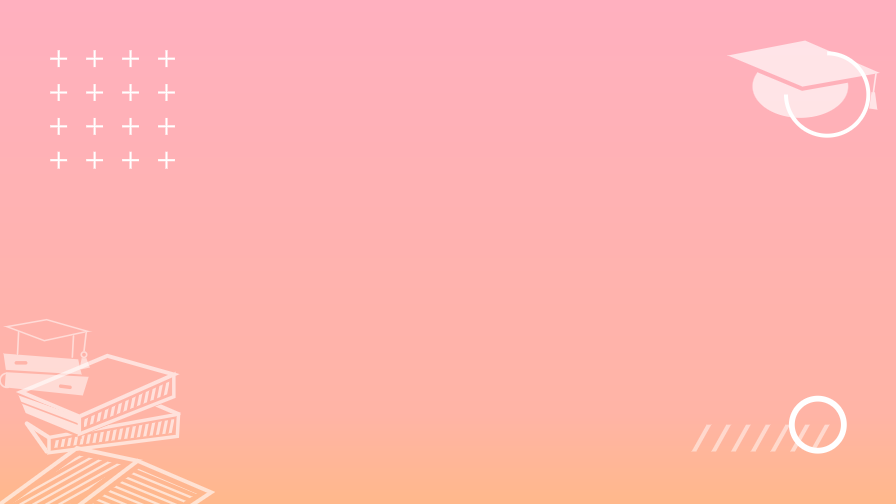
This background is drawn by a Shadertoy shader. Its source:

```glsl
// A pink to peach gradient with pale graduation ornaments in the corners:
// plus signs, a cap with an open ring, slashes with a ring, and stacked books.
// Shapes are signed distances on a canvas 432 units high, y pointing down.

#define CANVAS_HEIGHT 432.0
#define TOP_COLOR vec3(1.0, 0.690, 0.750)
#define LOW_COLOR vec3(1.0, 0.706, 0.650)
#define BASE_COLOR vec3(1.0, 0.722, 0.545)
#define CAP_ALPHA 0.65
#define SLASH_ALPHA 0.48
#define BOOK_ALPHA 0.60
#define SMALL_ALPHA 0.52

float unitsPerPixel;

float cover(float d) { return clamp(0.5 - d / unitsPerPixel, 0.0, 1.0); }

float stroke(float d, float width) { return cover(abs(d) - 0.5 * width); }

float segment(vec2 p, vec2 a, vec2 b) {
    vec2 e = b - a;
    return length(p - a - e * clamp(dot(p - a, e) / dot(e, e), 0.0, 1.0));
}

float edge(vec2 p, vec2 a, vec2 b) {
    vec2 e = normalize(b - a);
    return dot(p - a, vec2(e.y, -e.x));
}

// Convex quad with corners listed clockwise on the canvas.
float quad(vec2 p, vec2 a, vec2 b, vec2 c, vec2 d) {
    return max(max(edge(p, a, b), edge(p, b, c)), max(edge(p, c, d), edge(p, d, a)));
}

// Parallel lines running along a direction.
float hatch(vec2 p, vec2 along, float spacing, float width) {
    float across = dot(p, normalize(vec2(-along.y, along.x)));
    return abs(mod(across, spacing) - 0.5 * spacing) - 0.5 * width;
}

float plusGrid(vec2 p) {
    vec2 step2 = vec2(30.8, 29.0), first = vec2(50.3, 50.3);
    vec2 cell = clamp(round((p - first) / step2), 0.0, 3.0);
    vec2 q = abs(p - first - cell * step2);
    return cover(max(max(q.x, q.y) - 7.2, min(q.x, q.y) - 0.9));
}

float solidCap(vec2 p) {
    float board = quad(p, vec2(628, 48), vec2(690, 36), vec2(750, 62), vec2(688, 73)) - 1.2;
    float skull = (length((p - vec2(686, 74)) / vec2(41, 27)) - 1.0) * 30.0;
    float cord = segment(p, vec2(751, 62), vec2(748.5, 80)) - 0.7;
    float tassel = quad(p, vec2(747, 79), vec2(750, 79), vec2(752, 94), vec2(745, 93));
    return cover(min(min(board, max(skull, 3.5 - board)), min(cord, tassel)));
}

float slashes(vec2 p) {
    float x = p.x + 0.56 * (p.y - 387.0) - 594.8;
    float index = clamp(round(x / 16.9), 0.0, 6.0);
    return cover(max(0.87 * (abs(x - index * 16.9) - 2.0), abs(p.y - 375.5) - 11.5));
}

// Outlined cap resting on two thin books.
float smallStack(vec2 p) {
    float m = stroke(quad(p, vec2(6, 280), vec2(40, 274), vec2(75, 284), vec2(38, 292)), 1.3);
    float lines = min(segment(p, vec2(16, 284), vec2(15, 304)), segment(p, vec2(63, 288), vec2(62, 306)));
    lines = min(lines, segment(p, vec2(74, 284), vec2(72, 301)));
    lines = min(lines, abs(length(p - vec2(72, 304)) - 2.3));
    m = max(m, stroke(lines, 1.4));
    m = max(m, cover(quad(p, vec2(70, 307), vec2(74, 307), vec2(77, 315), vec2(68, 317))));
    float upper = quad(p, vec2(3, 303), vec2(67, 308), vec2(70, 321), vec2(5, 317));
    float lower = quad(p, vec2(5, 319), vec2(76, 323), vec2(71, 339), vec2(4, 332));
    float emblems = min(segment(p, vec2(14, 311), vec2(22, 311)), segment(p, vec2(52, 331), vec2(60, 332))) - 1.5;
    m = max(m, cover(max(min(upper, lower), -emblems)));
    return max(m, stroke(length(p - vec2(6, 326)) - 6.0, 1.5));
}

// Two thick closed books; the upper one hides part of the lower.
float closedBooks(vec2 p) {
    float lid = quad(p, vec2(18, 336), vec2(92, 305), vec2(149, 321), vec2(68, 357));
    float spine = quad(p, vec2(16, 339), vec2(68, 357), vec2(68, 373), vec2(22, 354));
    float pages = quad(p, vec2(68, 357), vec2(149, 321), vec2(149, 340), vec2(68, 372));
    float leaves = max(pages + 4.0, hatch(p, vec2(-1, 5), 5.2, 2.6));
    float upper = max(stroke(lid, 3.4), max(stroke(pages, 3.0), cover(leaves)));
    upper = max(upper, cover(max(spine, -abs(edge(p, vec2(18, 345), vec2(68, 364))) + 0.7)));

    float pages2 = quad(p, vec2(42, 375), vec2(153, 355), vec2(152, 374), vec2(42, 388));
    float leaves2 = max(pages2 + 3.5, hatch(p, vec2(-1, 5), 5.2, 2.6));
    float cover2 = min(segment(p, vec2(23, 363), vec2(40, 387)), segment(p, vec2(23, 363), vec2(42, 375)));
    cover2 = min(cover2, segment(p, vec2(132, 346), vec2(153, 355)));
    float lower = max(max(stroke(pages2, 3.0), cover(leaves2)), stroke(cover2, 3.6));
    return max(upper, lower * (1.0 - cover(min(min(lid, pages), spine) - 2.0)));
}

float openBook(vec2 p) {
    float left = quad(p, vec2(66, 384), vec2(118, 395), vec2(56, 442), vec2(-8, 438));
    float right = quad(p, vec2(118, 395), vec2(181, 422), vec2(142, 448), vec2(56, 442));
    float text = max(left + 6.0, hatch(p, vec2(52, -29), 5.4, 2.0));
    float text2 = max(right + 6.0, hatch(p, vec2(56, 23), 5.4, 2.0));
    return max(max(stroke(left, 3.4), stroke(right, 3.4)), cover(min(text, text2)));
}

void mainImage(out vec4 fragColor, in vec2 fragCoord) {
    unitsPerPixel = CANVAS_HEIGHT / iResolution.y;
    vec2 p = vec2(fragCoord.x, iResolution.y - fragCoord.y) * unitsPerPixel;

    float y = p.y / CANVAS_HEIGHT;
    vec3 color = mix(TOP_COLOR, LOW_COLOR, clamp(y / 0.82, 0.0, 1.0));
    color = mix(color, BASE_COLOR, clamp((y - 0.82) / 0.18, 0.0, 1.0));

    // Translucent ornaments
    color = mix(color, vec3(1), CAP_ALPHA * solidCap(p));
    color = mix(color, vec3(1), SLASH_ALPHA * slashes(p));
    color = mix(color, vec3(1), SMALL_ALPHA * smallStack(p));
    color = mix(color, vec3(1), BOOK_ALPHA * max(closedBooks(p), openBook(p)));

    // Solid white: plus signs, three-quarter ring, full ring
    vec2 q = p - vec2(709, 81);
    float openRing = max(abs(length(q) - 35.3) - 1.7, min(-q.x, -q.y));
    float ring = abs(length(p - vec2(701, 364)) - 22.3) - 2.5;
    color = mix(color, vec3(1), max(plusGrid(p), cover(min(openRing, ring))));
    fragColor = vec4(color, 1.0);
}
```
